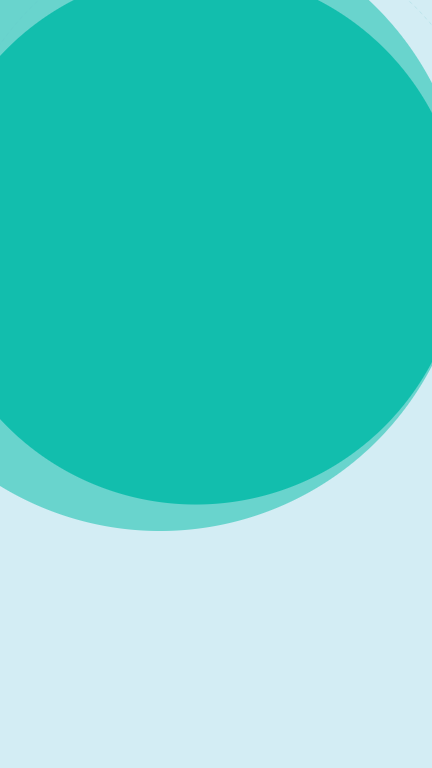
Reproduce this background procedurally as a Shadertoy shader.

```glsl
// Overlapping teal discs hanging from the top of a pale blue field.

// Lengths are in canvas widths, origin at the lower left.
const vec3 SKY_COLOR  = vec3(0.828, 0.930, 0.957);
const vec3 HALO_COLOR = vec3(0.410, 0.830, 0.804);
const vec3 DISC_COLOR = vec3(0.070, 0.745, 0.678);
const vec3 RING_COLOR = vec3(0.400, 0.760, 0.780);

const vec2  HALO_CENTER = vec2(0.3704, 1.2581);
const float HALO_RADIUS = 0.7095;
const vec2  DISC_CENTER = vec2(0.4532, 1.2280);
const float DISC_RADIUS = 0.6181;
const vec2  RING_CENTER = vec2(0.5170, 1.3148);
const float RING_RADIUS = 0.6300;
const float RING_HALF_WIDTH = 0.0008;
const float RING_OPACITY = 0.25;
const float RING_DASHES = 240.0;

float circleDistance(vec2 p, vec2 center, float radius) {
    return length(p - center) - radius;
}

// Coverage of a shape, smoothed over one pixel.
float coverage(float dist, float pixel) {
    return clamp(0.5 - dist / pixel, 0.0, 1.0);
}

// Thin dashed circle, present only above its center.
float dashedRing(vec2 p, float pixel) {
    vec2 offset = p - RING_CENTER;
    float dist = abs(length(offset) - RING_RADIUS) - RING_HALF_WIDTH;
    float dash = 0.5 + 0.5 * cos(atan(offset.y, offset.x) * RING_DASHES);
    return coverage(dist, pixel) * dash * step(0.0, offset.y);
}

void mainImage(out vec4 fragColor, in vec2 fragCoord) {
    vec2 p = fragCoord / iResolution.x;
    float pixel = 1.0 / iResolution.x;

    // Layers from back to front
    float halo = coverage(circleDistance(p, HALO_CENTER, HALO_RADIUS), pixel);
    float disc = coverage(circleDistance(p, DISC_CENTER, DISC_RADIUS), pixel);

    vec3 color = mix(SKY_COLOR, HALO_COLOR, halo);
    color = mix(color, RING_COLOR, RING_OPACITY * dashedRing(p, pixel));
    color = mix(color, DISC_COLOR, disc);

    fragColor = vec4(color, 1.0);
}
```
